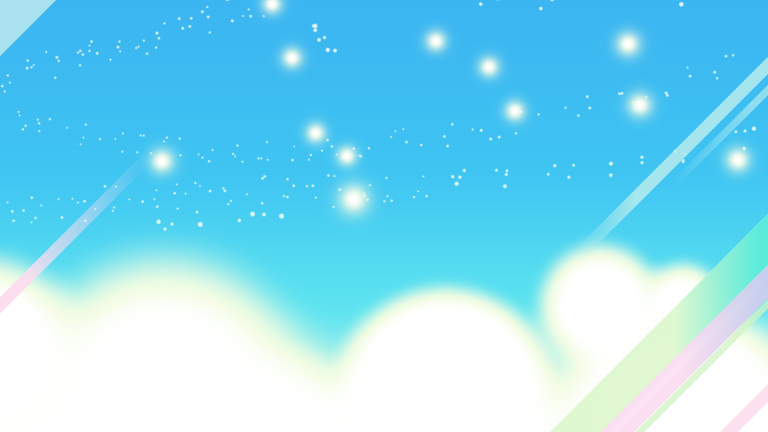
Write a Shadertoy shader that draws this background.

```glsl
// Bright summer sky: glowing clouds, soft stars, sparkle trails and diagonal ribbons.

// Palette
const vec3 SKY_TOP = vec3(0.235, 0.715, 0.945);
const vec3 SKY_MID = vec3(0.245, 0.77, 0.95);
const vec3 SKY_LOW = vec3(0.36, 0.89, 0.94);
const vec3 CREAM = vec3(0.95, 0.99, 0.89);
const vec3 WHITE = vec3(1.0);
const vec3 STAR_GLOW = vec3(0.98, 0.99, 0.88);

// Clouds: centre xy, white core radius, outer glow radius (unit: canvas height)
const int CLOUD_COUNT = 7;
const vec4 CLOUDS[CLOUD_COUNT] = vec4[CLOUD_COUNT](
    vec4(-0.03, 0.20, 0.10, 0.27), vec4(0.38, 0.09, 0.14, 0.43),
    vec4(1.03, 0.09, 0.18, 0.29), vec4(1.39, 0.295, 0.07, 0.185),
    vec4(1.58, 0.30, 0.03, 0.13), vec4(0.62, -0.08, 0.12, 0.32),
    vec4(1.58, 0.02, 0.18, 0.34));

// Stars: centre xy, glow radius
const int STAR_COUNT = 12;
const vec3 STARS[STAR_COUNT] = vec3[STAR_COUNT](
    vec3(0.630, 0.991, 0.027), vec3(0.676, 0.866, 0.028), vec3(1.009, 0.905, 0.028),
    vec3(1.132, 0.845, 0.028), vec3(1.454, 0.898, 0.033), vec3(1.481, 0.757, 0.033),
    vec3(1.192, 0.743, 0.028), vec3(0.731, 0.692, 0.027), vec3(0.803, 0.639, 0.027),
    vec3(0.375, 0.627, 0.033), vec3(0.819, 0.539, 0.042), vec3(1.708, 0.630, 0.033));

// Sparkle trails: start xy and end xy, then sag, spread, dot radius, dot count
const int TRAIL_COUNT = 8;
const vec4 TRAIL_ENDS[TRAIL_COUNT] = vec4[TRAIL_COUNT](
    vec4(0.00, 0.82, 0.65, 1.01), vec4(0.00, 0.74, 0.95, 0.68),
    vec4(0.95, 0.67, 1.74, 0.86), vec4(0.00, 0.50, 1.00, 0.56),
    vec4(0.33, 0.48, 0.73, 0.53), vec4(0.96, 0.60, 1.77, 0.69),
    vec4(0.70, 0.96, 0.78, 0.87), vec4(1.03, 1.00, 1.75, 0.98));
const vec4 TRAIL_STYLE[TRAIL_COUNT] = vec4[TRAIL_COUNT](
    vec4(0.01, 0.035, 0.0027, 52.0), vec4(0.06, 0.025, 0.0023, 52.0),
    vec4(0.01, 0.030, 0.0027, 28.0), vec4(-0.02, 0.040, 0.0025, 64.0),
    vec4(0.02, 0.012, 0.0048, 8.0), vec4(0.04, 0.025, 0.0040, 24.0),
    vec4(0.00, 0.015, 0.0048, 7.0), vec4(0.00, 0.015, 0.0042, 6.0));

// Ribbons: limits of x - y, then x where opacity is zero and x where it is full
const int RIBBON_COUNT = 11;
const vec4 RIBBONS[RIBBON_COUNT] = vec4[RIBBON_COUNT](
    vec4(-2.0, -0.870, -2.0, -1.0), vec4(-0.312, -0.274, 0.34, 0.05),
    vec4(0.909, 0.949, 1.33, 1.47), vec4(0.974, 0.998, 1.56, 1.74),
    vec4(1.273, 1.393, 0.0, 1.0), vec4(1.273, 1.393, 1.56, 1.76),
    vec4(1.391, 1.468, 0.0, 1.0), vec4(1.410, 1.430, 0.0, 1.0),
    vec4(1.391, 1.468, 1.58, 1.78), vec4(1.470, 1.492, 0.0, 1.0),
    vec4(1.667, 1.708, 0.0, 1.0));
const vec4 RIBBON_TINTS[RIBBON_COUNT] = vec4[RIBBON_COUNT](
    vec4(0.72, 0.91, 0.93, 0.88), vec4(0.99, 0.86, 0.94, 0.92),
    vec4(0.70, 0.92, 0.93, 0.88), vec4(0.62, 0.89, 0.94, 0.85),
    vec4(0.87, 0.97, 0.81, 0.92), vec4(0.33, 0.92, 0.86, 0.95),
    vec4(0.98, 0.86, 0.94, 0.92), vec4(0.99, 0.90, 0.96, 0.60),
    vec4(0.75, 0.80, 0.93, 0.90), vec4(0.82, 0.95, 0.77, 0.75),
    vec4(0.99, 0.87, 0.94, 0.95));

vec3 hash3(vec2 seed) {
    vec3 q = fract(seed.xyx * vec3(0.1031, 0.1130, 0.0973));
    q += dot(q, q.yzx + 33.33);
    return fract((q.xxy + q.yzz) * q.zyx);
}

vec3 skyColour(float y) {
    vec3 upper = mix(SKY_MID, SKY_TOP, smoothstep(0.55, 1.0, y));
    return mix(SKY_LOW, upper, smoothstep(0.25, 0.65, y));
}

// Joint density of the soft clouds and the haze along the lower edge
float cloudDensity(vec2 p) {
    float clear = smoothstep(-0.08, 0.36, p.y);
    for (int i = 0; i < CLOUD_COUNT; i++) {
        vec4 c = CLOUDS[i];
        clear *= smoothstep(c.z, c.w, length(p - c.xy));
    }
    return 1.0 - clear;
}

// Dots strewn in small groups along sagging curves
float sparkles(vec2 p, float pixel) {
    float light = 0.0;
    for (int k = 0; k < TRAIL_COUNT; k++) {
        vec4 ends = TRAIL_ENDS[k], style = TRAIL_STYLE[k];
        for (float i = 0.0; i < style.w; i++) {
            vec3 h = hash3(vec2(i + 3.0, float(k) * 17.0 + 5.0));
            float t = (floor(i / 4.0) * 4.0 + 0.4 + 3.2 * h.x) / style.w;
            vec2 dotPos = mix(ends.xy, ends.zw, t);
            dotPos.y += (h.y - 0.5) * 2.0 * style.y - 4.0 * style.x * t * (1.0 - t);
            float radius = style.z * mix(0.7, 1.2, h.z);
            float d = length(p - dotPos);
            light = max(light, 1.0 - smoothstep(radius - pixel, radius + pixel, d));
        }
    }
    return light;
}

void mainImage(out vec4 fragColor, in vec2 fragCoord) {
    vec2 p = fragCoord / iResolution.y;
    float pixel = 1.0 / iResolution.y;

    // Sky and clouds
    float density = cloudDensity(p);
    vec3 colour = mix(skyColour(p.y), CREAM, smoothstep(0.0, 0.75, density));
    colour = mix(colour, WHITE, smoothstep(0.65, 1.0, density));

    // Sparkles and stars
    colour = mix(colour, vec3(0.93, 0.99, 0.95), 0.9 * sparkles(p, pixel));
    for (int i = 0; i < STAR_COUNT; i++) {
        float d = length(p - STARS[i].xy) / STARS[i].z;
        colour = mix(colour, STAR_GLOW, 0.95 * exp(-d * d * 1.3));
        colour = mix(colour, WHITE, exp(-d * d * 6.0));
    }

    // Diagonal ribbons
    float across = p.x - p.y;
    for (int i = 0; i < RIBBON_COUNT; i++) {
        vec4 r = RIBBONS[i];
        float cover = smoothstep(-pixel, pixel, min(across - r.x, r.y - across));
        float fade = clamp((p.x - r.z) / (r.w - r.z), 0.0, 1.0);
        colour = mix(colour, RIBBON_TINTS[i].rgb, cover * fade * RIBBON_TINTS[i].a);
    }
    fragColor = vec4(colour, 1.0);
}
```
